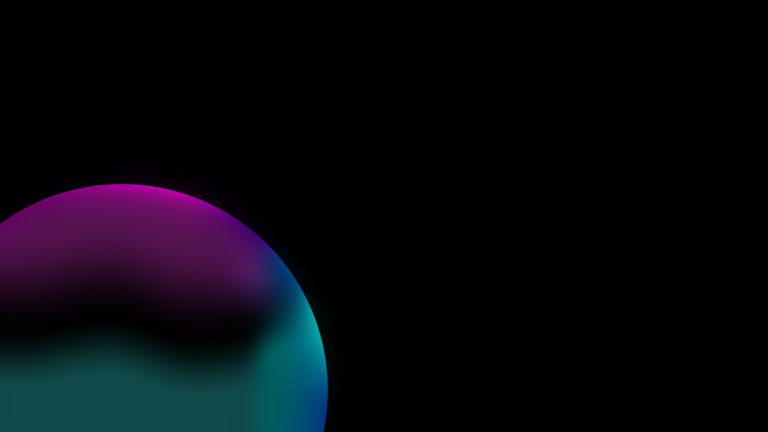
Give the GLSL for this background, as a WebGL 2 fragment shader.

```glsl
#version 300 es
precision highp float;
// Draws a dark glassy orb at the lower left with a magenta-to-cyan rim light.

uniform vec2 u_resolution;
out vec4 outColor;

// Lengths are in canvas heights, angles in radians.
const vec2 CENTER = vec2(0.282, 0.097);
const float RADIUS = 0.477;
const float GLOW_WIDTH = 0.020;
const float GLOW_STRENGTH = 0.16;
const float RIM_WIDTH_TOP = 0.034;
const float RIM_WIDTH_SIDE = 0.042;

const vec3 PLUM = vec3(0.325, 0.08, 0.305);
const vec3 TEAL = vec3(0.065, 0.295, 0.295);
const vec3 SIDE_TEAL = vec3(0.0, 0.37, 0.365);
const vec3 SIDE_BLUE = vec3(0.0, 0.34, 0.45);
const vec3 NAVY = vec3(0.0, 0.09, 0.15);
const vec3 VIOLET_HAZE = vec3(0.13, 0.045, 0.17);

const vec3 RIM_PURPLE = vec3(0.40, 0.0, 0.40);
const vec3 RIM_MAGENTA = vec3(0.76, 0.0, 0.69);
const vec3 RIM_INDIGO = vec3(0.25, 0.0, 0.45);
const vec3 RIM_BLUE = vec3(0.0, 0.27, 0.53);
const vec3 RIM_CYAN = vec3(0.03, 0.68, 0.67);
const vec3 RIM_DEEP_BLUE = vec3(0.01, 0.20, 0.50);

float falloff(float distance, float width) {
    float t = distance / width;
    return exp(-t * t);
}

// Rim hue, blended from the lower right counterclockwise.
vec3 rimColor(float angle) {
    vec3 color = mix(RIM_DEEP_BLUE, RIM_CYAN, smoothstep(-0.12, 0.30, angle));
    color = mix(color, RIM_BLUE, smoothstep(0.34, 0.60, angle));
    color = mix(color, RIM_INDIGO, smoothstep(0.62, 0.88, angle));
    color = mix(color, RIM_MAGENTA, smoothstep(0.88, 1.32, angle));
    return mix(color, RIM_PURPLE, smoothstep(1.38, 2.15, angle));
}

// Soft interior: plum above, a wavy dark band, teal below.
vec3 bodyColor(vec2 p, float depth) {
    float wave = 0.014 * cos(15.0 * (p.x - 0.25))
               - 0.020 * smoothstep(0.25, 0.45, p.x);
    float level = p.y - wave;
    float side = smoothstep(0.56, 0.68, p.x);

    vec3 color = PLUM * smoothstep(0.24, 0.48, level) * (1.0 - side);
    color += TEAL * (1.0 - smoothstep(0.10, 0.26, level));
    color += VIOLET_HAZE * falloff(length(p - vec2(0.60, 0.365)), 0.065);
    color += NAVY * side * smoothstep(0.15, 0.28, p.y);

    // Brighter reflection along the right flank, with a slanted top.
    float slantedTop = 0.205 + 0.55 * (p.x - 0.60);
    float flank = smoothstep(0.555, 0.635, p.x)
                * (1.0 - smoothstep(-0.06, 0.06, p.y - slantedTop));
    vec3 flankColor = mix(SIDE_BLUE, SIDE_TEAL, smoothstep(0.03, 0.12, depth));
    return mix(color, flankColor, flank);
}

void main() {
    vec2 p = gl_FragCoord.xy / u_resolution.y;
    vec2 offset = p - CENTER;
    float edge = length(offset) - RADIUS;
    float angle = atan(offset.y, offset.x);
    float depth = max(-edge, 0.0);
    vec3 rim = rimColor(angle);

    // Rim light over the interior.
    float rimWidth = mix(RIM_WIDTH_SIDE, RIM_WIDTH_TOP, smoothstep(0.4, 1.1, angle));
    vec3 orb = mix(bodyColor(p, depth), rim, exp(-depth / rimWidth));

    // Faint halo outside the orb, strongest at the upper right.
    float haloArc = 0.35 + 0.65 * falloff(angle - 1.0, 0.55);
    vec3 halo = rim * GLOW_STRENGTH * haloArc * exp(-max(edge, 0.0) / GLOW_WIDTH);

    float pixel = 1.0 / u_resolution.y;
    float inside = 1.0 - smoothstep(-pixel, pixel, edge);
    outColor = vec4(mix(halo, orb, inside), 1.0);
}
```
